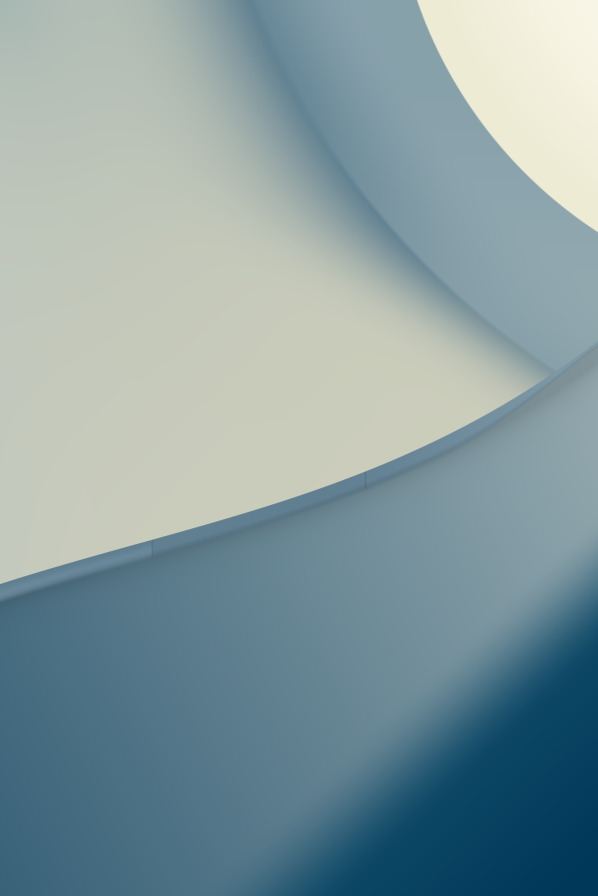
Reproduce this background procedurally as a Shadertoy shader.

```glsl
const vec3 DISC_EDGE = vec3(0.93, 0.92, 0.83);
const vec3 DISC_CORE = vec3(0.97, 0.96, 0.90);
const vec3 RING_DARK = vec3(0.37, 0.50, 0.57);
const vec3 RING_MID = vec3(0.53, 0.63, 0.67);
const vec3 RING_PALE = vec3(0.60, 0.68, 0.70);
const vec3 CREAM = vec3(0.81, 0.81, 0.735);
const vec3 CREAM_COOL = vec3(0.65, 0.715, 0.70);
const vec3 CREAM_SHADE = vec3(0.36, 0.49, 0.56);
const vec3 SLATE_DARK = vec3(0.22, 0.38, 0.47);
const vec3 SLATE_PALE = vec3(0.59, 0.67, 0.69);
const vec3 RIM_DARK = vec3(0.33, 0.46, 0.54);
const vec3 RIM_PALE = vec3(0.52, 0.62, 0.67);
const vec3 NAVY = vec3(0.05, 0.28, 0.40);
const vec3 NAVY_DEEP = vec3(0.00, 0.22, 0.35);

// Circles: centre and radius, in canvas heights
const vec3 DISC = vec3(0.943, 1.164, 0.505);
const vec3 RING = vec3(1.116, 1.339, 0.902);
const vec4 RIDGE = vec4(0.3477, 0.3224, -0.286, 0.617); // cubic terms
const vec2 SHADOW_POINT = vec2(0.667, 0.3685);
const vec2 SHADOW_NORMAL = vec2(0.69, -0.724);
const float RIM_WIDTH = 0.018;
const vec2 RIM_JOINTS = vec2(0.170, 0.408);

float circleDistance(vec2 p, vec3 circle) {
    return length(p - circle.xy) - circle.z;
}

float ridgeHeight(float x) {
    return RIDGE.x + x * (RIDGE.y + x * (RIDGE.z + x * RIDGE.w));
}

float ridgeSlope(float x) {
    return RIDGE.y + x * (2.0 * RIDGE.z + 3.0 * x * RIDGE.w);
}

// 1 inside a shape (negative distance), 0 outside
float cover(float dist, float blur) {
    return 1.0 - smoothstep(-blur, blur, dist);
}

vec3 creamPanel(vec2 p, float ringDist) {
    float cool = exp(-1.8 * length(max(vec2(p.x, 1.0 - p.y), 0.0) * vec2(2.2, 2.0)));
    vec3 col = mix(CREAM, CREAM_COOL, cool);
    col = mix(col, vec3(0.75, 0.78, 0.75), 0.7 * exp(-p.x * 9.0) * (1.0 - cool));

    // Shade cast beside the ring, narrowing to the lower right
    float reach = mix(0.035, 0.075, smoothstep(0.58, 0.82, p.y));
    float falloff = max(ringDist, 0.0) / reach;
    float strength = mix(0.72, 0.96, smoothstep(0.60, 0.76, p.y));
    return mix(col, CREAM_SHADE, strength * exp(-falloff * (0.75 + 0.35 * falloff)));
}

vec3 ringBand(vec2 p, float ringDist) {
    float across = -ringDist / 0.13;
    vec3 col = mix(RING_DARK, RING_MID, smoothstep(-0.35, 0.85, across));
    return mix(col, RING_PALE, 0.65 * smoothstep(0.92, 0.62, p.y));
}

vec3 slatePanel(vec2 p, float below) {
    vec3 col = mix(SLATE_DARK, SLATE_PALE, clamp(p.x + 0.54 * p.y, 0.0, 1.0));
    col *= 1.0 - 0.13 * exp(-max(below - RIM_WIDTH, 0.0) / 0.014);

    // Diagonal shadow with a wide soft edge
    float depth = dot(p - SHADOW_POINT, SHADOW_NORMAL);
    vec3 navy = mix(NAVY, NAVY_DEEP, smoothstep(0.03, 0.25, depth));
    return mix(col, navy, smoothstep(-0.045, 0.075, depth));
}

vec3 rimStrip(float x, float across, float pixel) {
    vec3 col = mix(RIM_DARK, RIM_PALE, 0.25 + 0.6 * smoothstep(0.35, 0.667, x));
    float section = 1.0 - smoothstep(-pixel, pixel, x - RIM_JOINTS.x);
    col += 0.035 * section * smoothstep(0.1, 0.6, across);
    col *= 1.0 - 0.10 * smoothstep(0.55, 1.0, across);

    // Fine seams where the sections meet
    vec2 seam = 1.0 - smoothstep(vec2(0.0), vec2(1.5 * pixel), abs(x - RIM_JOINTS));
    return col * (1.0 - 0.10 * max(seam.x, seam.y));
}

void mainImage(out vec4 fragColor, in vec2 fragCoord) {
    float pixel = 1.0 / iResolution.y;
    vec2 p = fragCoord * pixel;
    float ringDist = circleDistance(p, RING);
    float discDist = circleDistance(p, DISC);
    float slope = ridgeSlope(p.x);
    float below = (ridgeHeight(p.x) - p.y) / sqrt(1.0 + slope * slope);

    // Upper layers
    vec3 col = creamPanel(p, ringDist);
    float ringBlur = pixel + 0.007 * smoothstep(0.75, 1.0, p.y) + 0.002;
    col = mix(col, ringBand(p, ringDist), cover(ringDist, ringBlur));
    vec3 disc = mix(DISC_EDGE, DISC_CORE, smoothstep(0.0, 0.18, -discDist));
    col = mix(col, disc, cover(discDist, pixel));

    // Lower panel and its raised rim
    float rimWidth = RIM_WIDTH * mix(1.0, 0.2, smoothstep(0.50, 0.667, p.x));
    col = mix(col, slatePanel(p, below), cover(-below, pixel));
    float rim = cover(-below, pixel) * cover(below - rimWidth, pixel + 0.002);
    col = mix(col, rimStrip(p.x, below / rimWidth, pixel), rim);

    fragColor = vec4(clamp(col, 0.0, 1.0), 1.0);
}
```
